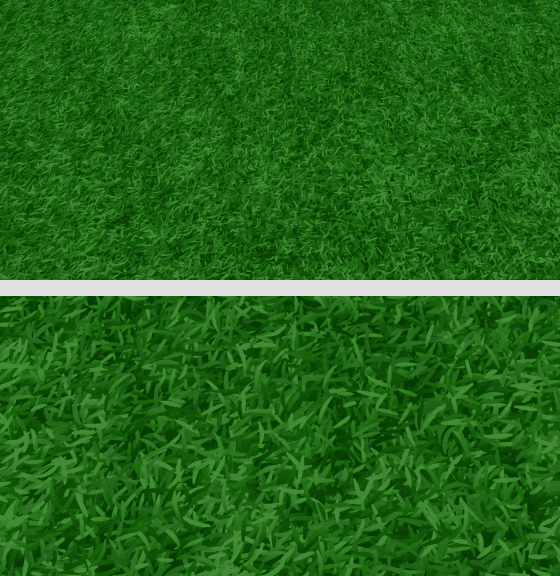
Top: the whole. Bottom: its middle third, enlarged.
Give the GLSL for this texture, as a Shadertoy shader.

```glsl
// A mown green lawn in mild perspective, built from layers of short curved grass blades.

vec2 hash2(vec2 p) {
    vec3 h = fract(p.xyx * vec3(0.1031, 0.1030, 0.0973));
    h += dot(h, h.yzx + 33.33);
    return fract((h.xx + h.yz) * h.zy);
}

float gradientDot(vec2 cell, vec2 corner, vec2 f) {
    float angle = 6.2832 * hash2(cell + corner).x;
    return dot(vec2(cos(angle), sin(angle)), f - corner);
}

float gradientNoise(vec2 p) {
    vec2 cell = floor(p), f = fract(p);
    vec2 u = f * f * f * (f * (f * 6.0 - 15.0) + 10.0);
    float low = mix(gradientDot(cell, vec2(0, 0), f), gradientDot(cell, vec2(1, 0), f), u.x);
    float high = mix(gradientDot(cell, vec2(0, 1), f), gradientDot(cell, vec2(1, 1), f), u.x);
    return mix(low, high, u.y);
}

// Coverage of one tapered, bent blade centred on the origin
float bladeMask(vec2 r, float angle, float halfLength, float bend, float blur) {
    vec2 dir = normalize(vec2(cos(angle), 0.8 * sin(angle)));
    float along = dot(r, dir);
    float across = dot(r, vec2(-dir.y, dir.x)) + bend * along * along;
    float taper = along / halfLength;
    float width = 0.12 * (1.0 - 0.6 * taper * taper);
    float side = 1.0 - smoothstep(width - blur, width + blur, abs(across));
    return side * (1.0 - smoothstep(halfLength - blur, halfLength + blur, abs(along)));
}

vec3 grassColor(float tone, float dullness) {
    vec3 shade = vec3(0.025, 0.235, 0.01);
    vec3 leaf = vec3(0.085, 0.39, 0.04);
    vec3 shine = vec3(0.26, 0.55, 0.21);
    vec3 color = tone < 0.5 ? mix(shade, leaf, tone * 2.0) : mix(leaf, shine, tone * 2.0 - 1.0);
    return mix(color, vec3(0.15, 0.41, 0.12), dullness);
}

void mainImage(out vec4 fragColor, in vec2 fragCoord) {
    vec2 p = fragCoord / iResolution.y;
    float aspect = iResolution.x / iResolution.y;

    // Ground coordinates: detail shrinks evenly towards the far edge
    float depth = 2.3 - p.y;
    vec2 ground = 1.8 * vec2((p.x - 0.5 * aspect) / depth, -log(depth));
    float blur = 45.0 * 1.8 * 0.85 / (depth * iResolution.y);

    // Tufts steer the lean and brightness of neighbouring blades
    float patches = gradientNoise(ground * 4.0 + 7.0) + 0.7 * gradientNoise(ground * 9.0 + 83.0);
    float tufts = gradientNoise(ground * 20.0 + 31.0);
    float lean = 0.8 + 0.8 * gradientNoise(ground * 8.0 + 53.0);

    float tone = 0.2 + 0.3 * tufts;
    float dullness = 0.0;
    for (int layer = 0; layer < 8; layer++) {
        float n = float(layer);
        vec2 g = ground * 45.0 + n * vec2(17.37, 29.61) + 200.0;
        vec2 cell = floor(g);
        for (int y = -1; y <= 1; y++)
        for (int x = -1; x <= 1; x++) {
            vec2 id = cell + vec2(x, y);
            vec2 place = hash2(id + 3.7 * n);
            vec2 shape = hash2(id + 91.3 + 5.1 * n);
            vec2 look = hash2(id + 173.9 + 2.3 * n);
            vec2 r = g - id - place;
            float angle = lean + 2.5 * (shape.x - 0.5);
            float halfLength = mix(0.35, 0.85, shape.y);
            float mask = bladeMask(r, angle, halfLength, 0.6 * (look.y - 0.5), blur);
            float bladeTone = 0.06 + 0.03 * n + 0.85 * look.x + 0.2 * r.y;
            tone = mix(tone, bladeTone, 0.95 * mask);
            dullness = mix(dullness, 0.7 * step(0.84, look.y), mask);
        }
    }

    // Broad patches, with slightly softer contrast in the distance
    tone = 0.46 + (tone - 0.52) * mix(1.3, 1.1, p.y);
    tone += 0.2 * patches + 0.25 * tufts;
    fragColor = vec4(grassColor(clamp(tone, 0.0, 1.0), dullness), 1.0);
}
```
